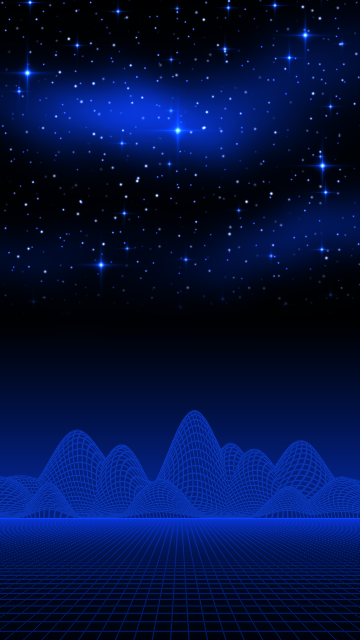
Write a WebGL 1 fragment shader that draws this background.

```glsl
precision highp float;
// Neon night scene: starry sky with nebula bands, wireframe mountains, grid floor.
// Stars come from jittered cells; mountains are a height field swept front to back.
// All lengths are in units of the canvas height.
uniform vec2 u_resolution;

const float HORIZON = 0.19;

// Blue ramp from black (0) to neon (1)
vec3 neon(float i) {
  return vec3(0.04 * i * i, 0.23 * i, 0.92 * i);
}

vec2 hash2(vec2 p) {
  return fract(sin(vec2(dot(p, vec2(127.1, 311.7)), dot(p, vec2(269.5, 183.3)))) * 43758.5);
}

// Antialiased thin line at distance d
float stroke(float d) {
  float px = 1.0 / u_resolution.y;
  return 1.0 - smoothstep(0.0006 - px, 0.0006 + px, abs(d));
}

// Soft ellipse, sheared along a slope
float glow(vec2 d, vec2 radius, float slope) {
  d.y -= d.x * slope;
  d /= radius;
  return exp(-dot(d, d));
}

// Four-pointed sparkle with a halo
vec3 sparkle(vec2 d, float r) {
  vec2 a = abs(d);
  float thin = max(0.035 * r, 0.001);
  float rays = exp(-a.x / (0.33 * r) - a.y / thin) + exp(-a.y / (0.33 * r) - a.x / thin);
  float halo = exp(-dot(d, d) / (0.04 * r * r));
  float core = exp(-dot(d, d) / (4.0 * thin * thin));
  return neon(1.2 * rays + 0.45 * halo) + core * vec3(0.6, 0.75, 0.8);
}

// One layer of round stars, one per cell
vec3 starDust(vec2 p, float cell, float seed) {
  vec2 id = floor(p / cell);
  vec2 rnd = hash2(id + seed + 7.3);
  vec2 d = p - (id + 0.12 + 0.76 * hash2(id + seed)) * cell;
  float r = 0.0012 + 0.0008 * rnd.x * rnd.x;
  float light = exp(-dot(d, d) / (r * r)) * rnd.y * 1.6;
  return light * mix(vec3(0.1, 0.25, 1.0), vec3(0.65, 0.75, 1.0), rnd.x);
}

// Small sparkles in some of the coarse cells
vec3 sparkleField(vec2 p) {
  vec2 id = floor(p / 0.08);
  vec2 rnd = hash2(id + 41.0);
  vec2 d = p - (id + 0.25 + 0.5 * hash2(id + 19.0)) * 0.08;
  return step(0.42, rnd.x) * (0.45 + 0.5 * rnd.y) * sparkle(d, 0.016 + 0.012 * rnd.y);
}

vec3 sky(vec2 p) {
  float haze = clamp((0.5 - p.y) / 0.31, 0.0, 1.0);
  vec2 w = p + 0.006 * vec2(sin(p.y * 31.0), sin(p.x * 23.0) + 0.5 * sin(p.x * 47.0 + p.y * 30.0));
  float cloud = 0.84 * glow(w - vec2(0.2, 0.818), vec2(0.18, 0.058), -0.1)
    + 0.35 * glow(w - vec2(0.43, 0.865), vec2(0.19, 0.07), 0.3)
    + 0.38 * glow(w - vec2(0.49, 0.635), vec2(0.21, 0.05), 0.25)
    + 0.17 * glow(w - vec2(0.05, 0.6), vec2(0.16, 0.045), 0.1);
  vec3 col = neon(0.008 + cloud + 0.72 * pow(haze, 1.2));

  vec3 stars = starDust(p, 0.026, 3.0) + starDust(p, 0.037, 57.0) + sparkleField(p);
  col += stars * smoothstep(0.5, 0.62, p.y);
  // Five leading stars
  col += sparkle(p - vec2(0.043, 0.886), 0.05) + sparkle(p - vec2(0.477, 0.945), 0.043);
  col += sparkle(p - vec2(0.278, 0.796), 0.05) + sparkle(p - vec2(0.504, 0.741), 0.045);
  return col + 0.85 * sparkle(p - vec2(0.158, 0.586), 0.045);
}

float hill(vec2 q, float x, float z, float width, float height) {
  vec2 d = (q - vec2(x, z)) / vec2(width, 0.3);
  return height * exp(-dot(d, d));
}

// Ground height over (x, depth)
float terrain(vec2 q) {
  float back = max(hill(q, 0.122, 0.75, 0.072, 0.137), hill(q, 0.189, 0.65, 0.052, 0.117));
  back = max(back, max(hill(q, 0.305, 0.75, 0.062, 0.168), hill(q, 0.36, 0.8, 0.055, 0.116)));
  back = max(back, max(hill(q, 0.398, 0.7, 0.062, 0.107), hill(q, 0.47, 0.75, 0.068, 0.12)));
  float front = max(hill(q, 0.0, 0.6, 0.07, 0.067), hill(q, 0.076, 0.35, 0.032, 0.057));
  front = max(front, max(hill(q, 0.25, 0.4, 0.05, 0.062), hill(q, 0.45, 0.35, 0.04, 0.05)));
  front = max(front, hill(q, 0.533, 0.4, 0.055, 0.065));
  float ridge = hill(q, q.x, 0.75, 1.0, 0.06 + 0.006 * sin(q.x * 40.0));
  return max(max(back, front), ridge) + 0.003 * q.y * sin(q.x * 70.0 + q.y * 17.0);
}

// Wireframe mountains; q.y is measured from the horizon
vec3 mountains(vec2 q, vec3 behind) {
  float crest = 0.0, depth = 0.0, mesh = 0.0;
  for (int k = 0; k < 34; k++) {
    float z = float(k) / 38.0;
    float h = terrain(vec2(q.x, z));
    if (h > crest) {
      float slope = (terrain(vec2(q.x + 0.002, z)) - h) / 0.002;
      mesh = max(mesh, stroke((q.y - h) / sqrt(1.0 + slope * slope)));
      if (q.y > crest && q.y <= h) depth = z - (h - q.y) / (h - crest) / 38.0;
      crest = h;
    }
  }
  float column = q.x * 135.0 + 2.2 * sin(depth * 8.0 + q.x * 25.0);
  mesh = max(mesh, stroke((fract(column) - 0.5) / 135.0));
  float px = 1.0 / u_resolution.y;
  vec3 body = mix(neon(0.52), vec3(0.07, 0.31, 1.0), 0.65 * mesh);
  return mix(behind, body, smoothstep(-px, px, crest - q.y));
}

// Perspective grid, fading into a glow at the horizon
vec3 gridFloor(vec2 p) {
  float s = HORIZON + 0.042 - p.y;
  float rowGap = s * s / 2.95, columnGap = 0.124 * s;
  float rows = stroke((fract(2.95 / s) - 0.5) * rowGap);
  float columns = stroke((fract((p.x - 0.281) / columnGap) - 0.5) * columnGap);
  rows *= smoothstep(0.002, 0.006, rowGap);
  columns *= smoothstep(0.003, 0.009, columnGap);
  float shine = exp((p.y - HORIZON) / 0.046);
  return neon(0.04 + 0.88 * shine + 0.52 * max(rows, columns) * (1.0 - 0.7 * shine));
}

void main() {
  vec2 p = gl_FragCoord.xy / u_resolution.y;
  p.x += 0.28125 - 0.5 * u_resolution.x / u_resolution.y;
  vec3 col;
  if (p.y < HORIZON) {
    col = gridFloor(p);
  } else {
    col = sky(p);
    if (p.y < 0.37) col = mountains(p - vec2(0.0, HORIZON), col);
  }
  col += neon(0.3) * stroke(p.y - HORIZON);
  gl_FragColor = vec4(min(col, 1.0), 1.0);
}
```
